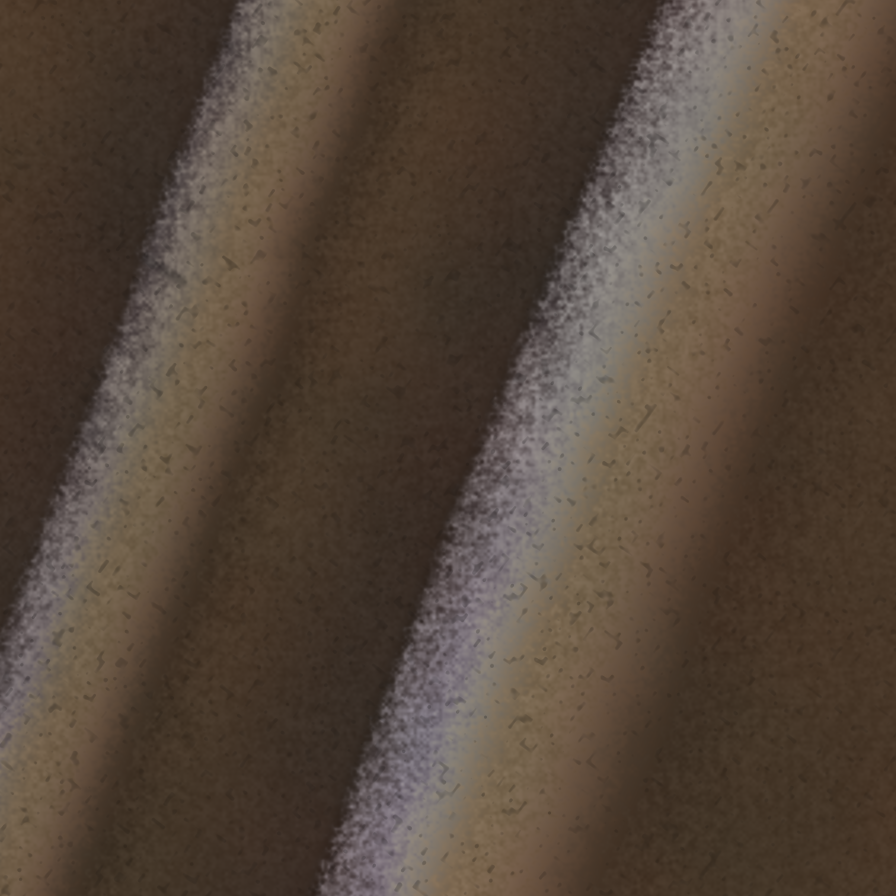
Give the GLSL for this texture, as a WebGL 2 fragment shader.

```glsl
#version 300 es
precision highp float;
// Slanted folds of brown cloth or stone: two lit ridges with a dark left edge
// that fade through lilac, pale grey, tan and rust into shadowed troughs.
// Each ridge is a colour ramp over distance from its edge, plus layered grain.
uniform vec2 u_resolution;
out vec4 outColor;

const vec3 SHADOW = vec3(0.222, 0.175, 0.145);
const vec3 BROWN  = vec3(0.292, 0.226, 0.165);
const vec3 UMBER  = vec3(0.250, 0.192, 0.143);
const vec3 MAUVE  = vec3(0.350, 0.308, 0.308);
const vec3 PALE   = vec3(0.520, 0.495, 0.465);
const vec3 LILAC  = vec3(0.485, 0.448, 0.490);
const vec3 OLIVE  = vec3(0.475, 0.425, 0.365);
const vec3 TAN    = vec3(0.465, 0.390, 0.300);
const vec3 RUST   = vec3(0.415, 0.326, 0.258);

const float MAIN_WIDTH = 0.315;
const float SIDE_WIDTH = 0.190;
const float SIDE_DIM = 0.96;
const float EDGE_SOFT = 0.011;
const float EDGE_ROUGH = 0.012;
const float GRAIN_SCALE = 165.0;
const float GRAIN_TROUGH = 0.050;
const float GRAIN_RIDGE = 0.105;
const float GRAIN_EDGE = 0.23;
const float FLECK_DARK = 0.20;
const vec2 CRACK_A = vec2(0.163, 0.712);
const vec2 CRACK_B = vec2(0.203, 0.686);
const mat2 TURN = mat2(0.80, 0.60, -0.60, 0.80);

float hash(vec2 p) {
    return fract(sin(dot(p, vec2(127.1, 311.7))) * 43758.5453);
}

float noise(vec2 p) {
    vec2 i = floor(p), f = fract(p);
    f = f * f * (3.0 - 2.0 * f);
    return mix(mix(hash(i), hash(i + vec2(1, 0)), f.x),
               mix(hash(i + vec2(0, 1)), hash(i + vec2(1, 1)), f.x), f.y);
}

float fbm(vec2 p) {
    float sum = 0.0, amp = 0.5;
    for (int i = 0; i < 4; i++) {
        sum += amp * noise(p);
        p = TURN * p * 2.03 + 17.3;
        amp *= 0.5;
    }
    return sum / 0.9375;
}

float segment(vec2 p, vec2 a, vec2 b) {
    vec2 ab = b - a;
    return length(p - a - ab * clamp(dot(p - a, ab) / dot(ab, ab), 0.0, 1.0));
}

// Left edges of the two ridges, as x for a given height
float mainEdge(float y) { return 0.352 + 0.35 * y + 0.04 * y * y; }
float sideEdge(float y) { return -0.113 + 0.38 * y + 0.006 * smoothstep(0.715, 0.70, y); }

// Colour across a ridge; t runs from 0 at the edge to 1 in the trough
vec3 ridgeRamp(float t, vec3 crest, vec3 glow) {
    vec3 c = mix(MAUVE, crest, smoothstep(-0.02, 0.24, t));
    c = mix(c, glow, smoothstep(0.18, 0.36, t));
    c = mix(c, TAN, smoothstep(0.28, 0.52, t));
    c = mix(c, RUST, smoothstep(0.52, 0.84, t));
    return mix(c, UMBER, smoothstep(0.70, 1.05, t));
}

// Trough that sinks into shadow toward the next ridge edge
vec3 trough(float gap) {
    return mix(SHADOW, BROWN, smoothstep(0.0, 0.24, gap));
}

// Strength of coarse speckle just inside an edge
float speckleBand(float d) {
    return smoothstep(-0.008, 0.010, d) * smoothstep(0.090, 0.015, d);
}

void main() {
    vec2 uv = gl_FragCoord.xy / u_resolution;
    vec2 turned = TURN * uv;
    float soft = max(EDGE_SOFT, 1.0 / u_resolution.y);
    float grain = 0.6 * noise(turned * GRAIN_SCALE) + 0.4 * noise(uv * GRAIN_SCALE * 1.7 + 9.0) - 0.5;
    float mottle = fbm(turned * 9.0 + 3.0) - 0.5;
    float ragged = EDGE_ROUGH * grain;
    float dMain = uv.x - mainEdge(uv.y) + ragged;
    float dSide = uv.x - sideEdge(uv.y) + ragged;

    // Ridge coordinates, wavering on the soft side
    float waver = 0.12 * mottle + 0.10 * grain;
    float tMain = dMain / MAIN_WIDTH + waver;
    float tSide = dSide / SIDE_WIDTH + waver;
    float lilac = smoothstep(0.70, 0.20, uv.y);
    float onMain = smoothstep(-soft, soft, dMain);
    float onSide = smoothstep(-soft, soft, dSide);

    // Troughs and ridges from left to right
    vec3 sideCrest = mix(OLIVE, LILAC, 0.25 + 0.45 * lilac);
    vec3 sideRidge = SIDE_DIM * ridgeRamp(tSide, sideCrest, OLIVE);
    vec3 mainRidge = ridgeRamp(tMain, mix(mix(PALE, LILAC, 0.3), LILAC, lilac), PALE);
    vec3 middle = mix(sideRidge, trough(-dMain), smoothstep(0.85, 1.45, tSide));
    vec3 right = mix(mainRidge, BROWN * 0.94, smoothstep(0.95, 1.45, tMain));
    vec3 color = mix(trough(-dSide), middle, onSide);
    color = mix(color, right, onMain);

    // Dark contact line along both edges
    float contact = exp(-pow((dMain + 0.003) / 0.010, 2.0)) + 0.7 * exp(-pow((dSide + 0.003) / 0.009, 2.0));
    color *= 1.0 - 0.15 * contact;

    // Small crack at the notch of the side ridge
    float crack = segment(uv + 0.006 * grain, CRACK_A, CRACK_B);
    color *= 1.0 - 0.22 * smoothstep(0.010, 0.001, crack);

    // Broad tints, fine grain and sparse dark flecks
    float lit = smoothstep(0.24, 0.40, color.g);
    float band = max(speckleBand(dMain), 0.55 * speckleBand(dSide));
    float tint = fbm(uv * 6.0 + 41.0) - 0.5;
    color *= 1.0 + 0.12 * mottle;
    color += vec3(0.022, -0.010, -0.012) * tint;
    color += grain * mix(mix(GRAIN_TROUGH, GRAIN_RIDGE, lit), GRAIN_EDGE, band);
    float fleck = smoothstep(0.74, 0.95, noise(turned.yx * GRAIN_SCALE * 0.85 + 71.0));
    color *= 1.0 - FLECK_DARK * fleck * mix(0.6, 1.0, lit);

    outColor = vec4(clamp(color, 0.0, 1.0), 1.0);
}
```
